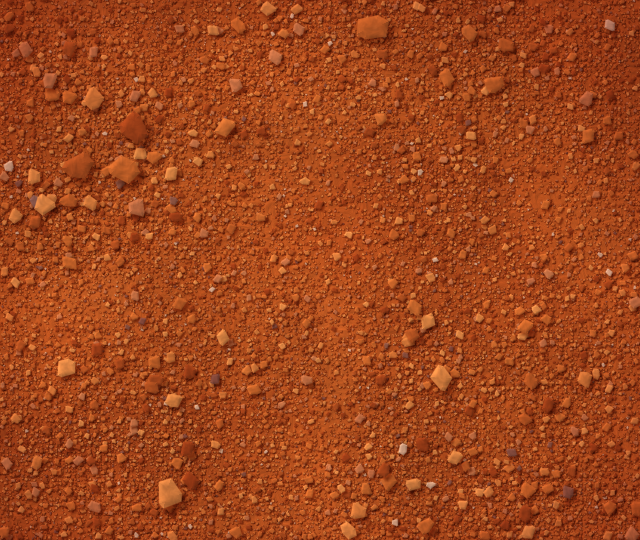
A WebGL 2 fragment shader for this texture:

```glsl
#version 300 es
precision highp float;
// Dry red-orange earth strewn with angular grit, pebbles and a few larger stones.
#define RUST vec3(0.57, 0.22, 0.085)
#define SOIL vec3(0.68, 0.305, 0.115)
#define CLAY vec3(0.75, 0.38, 0.16)
#define TAN vec3(0.84, 0.53, 0.28)
#define DUSTY vec3(0.72, 0.42, 0.27)
#define PALE vec3(0.83, 0.70, 0.60)
#define SHADE vec3(0.70, 0.54, 0.42)
#define LIGHT vec2(-0.66, 0.75)
#define SHADOW_LENGTH 0.5
#define FACET_CONTRAST 0.24
#define SIDES 6

uniform vec2 u_resolution;
out vec4 fragColor;

vec3 hash3(vec2 p) {
  vec3 q = fract(vec3(p.xyx) * vec3(0.1031, 0.1030, 0.0973));
  q += dot(q, q.yxz + 33.33);
  return fract((q.xxy + q.yzz) * q.zyx);
}

// Layered, turned and warped sines, about -1 to 1.
float waves(vec2 p, int octaves) {
  float sum = 0.0, amp = 0.5;
  for (int i = 0; i < octaves; i++) {
    p = mat2(0.8, 0.6, -0.6, 0.8) * p * 1.73 + 2.1;
    p += 0.7 * sin(p.yx * 0.9 + 1.3);
    sum += amp * sin(p.x) * cos(p.y);
    amp *= 0.68;
  }
  return sum;
}

// Distance to an irregular convex polygon; facet gets the nearest side's normal.
float polygon(vec2 q, float radius, vec3 h, out vec2 facet) {
  float d = -1e3;
  facet = vec2(0.0);
  for (int k = 0; k < SIDES; k++) {
    float f = float(k);
    float a = 6.2832 * ((f + 0.6 * fract(h.x * 17.0 + f * 0.37)) / float(SIDES) + h.y);
    vec2 n = vec2(cos(a), sin(a));
    float side = dot(q, n) - radius * (0.58 + 0.42 * fract(h.z * 31.0 + f * 0.61));
    if (side > d) { d = side; facet = n; }
  }
  return d;
}

vec3 stoneColor(vec3 h) {
  vec3 c = mix(RUST, CLAY, smoothstep(0.0, 0.45, h.x));
  c = mix(c, TAN, 0.85 * smoothstep(0.55, 1.0, h.x));
  c = mix(c, DUSTY, 0.85 * step(0.86, h.y));
  c = mix(c, PALE, 0.75 * step(0.988, h.y));
  return mix(c, vec3(0.45, 0.27, 0.25), 0.8 * step(0.985, h.z));
}

// One scatter of stones, each with a cast shadow and lit facets.
void scatter(inout vec3 col, vec2 p, float cells, float density, float seed) {
  vec2 g = p * cells, id = floor(g);
  float soft = 0.8 * cells / u_resolution.y;
  for (int j = -1; j <= 1; j++)
  for (int i = -1; i <= 1; i++) {
    vec2 cell = id + vec2(i, j);
    vec3 h = hash3(cell + seed), shape = hash3(cell + seed + 71.7);
    vec2 center = cell + 0.5 + 0.6 * (h.xy - 0.5);
    float clump = 0.3 * waves(center / cells * 4.0 + 5.0, 3);
    vec2 q = g - center;
    if (h.z > density + clump || dot(q, q) > 1.0) continue;
    float radius = mix(0.22, 0.46, shape.x * shape.x);
    vec2 facet, unused;
    float ds = polygon(q + LIGHT * radius * SHADOW_LENGTH, radius, shape, unused);
    float shadow = smoothstep(0.3 * radius + soft, -0.25 * radius, ds);
    col *= mix(vec3(1.0), SHADE, shadow);
    float d = polygon(q, radius, shape, facet);
    float rim = smoothstep(-0.5 * radius, 0.0, d);
    float grain = waves(p * 95.0 + h.xy * 9.0, 3);
    vec3 c = stoneColor(hash3(cell + seed + 139.3));
    c *= 1.0 + FACET_CONTRAST * rim * dot(facet, LIGHT) + 0.11 * grain;
    col = mix(col, c, 0.92 * smoothstep(soft, -soft, d));
  }
}

void main() {
  vec2 p = gl_FragCoord.xy / u_resolution.y;
  vec2 uv = gl_FragCoord.xy / u_resolution;

  // Bare soil: broad tints and a rough lit surface.
  float broad = waves(p * 3.0, 4);
  float rough = waves(p * 60.0 + LIGHT * 0.0, 5) - waves((p + LIGHT * 0.004) * 60.0, 5);
  vec3 col = mix(SOIL, broad > 0.0 ? CLAY : RUST, 0.6 * abs(broad));
  col *= 1.0 + 0.16 * rough;

  // From fine grit up to the largest stones.
  scatter(col, p, 175.0, 0.62, 11.0);
  scatter(col, p, 112.0, 0.60, 203.0);
  scatter(col, p, 70.0, 0.46, 417.0);
  scatter(col, p, 43.0, 0.32, 631.0);
  scatter(col, p, 26.0, 0.17, 859.0);
  scatter(col, p, 15.0, 0.07, 1013.0);

  // Uneven daylight: warm middle, deeper red toward the edges.
  vec2 v = uv - vec2(0.47, 0.46);
  float edge = smoothstep(0.08, 0.5, dot(v, v));
  col *= mix(vec3(1.04), vec3(0.88, 0.76, 0.76), edge);
  col *= 1.0 + 0.07 * waves(p * 5.0 + 3.0, 3);
  fragColor = vec4(clamp(col, 0.0, 1.0), 1.0);
}
```
